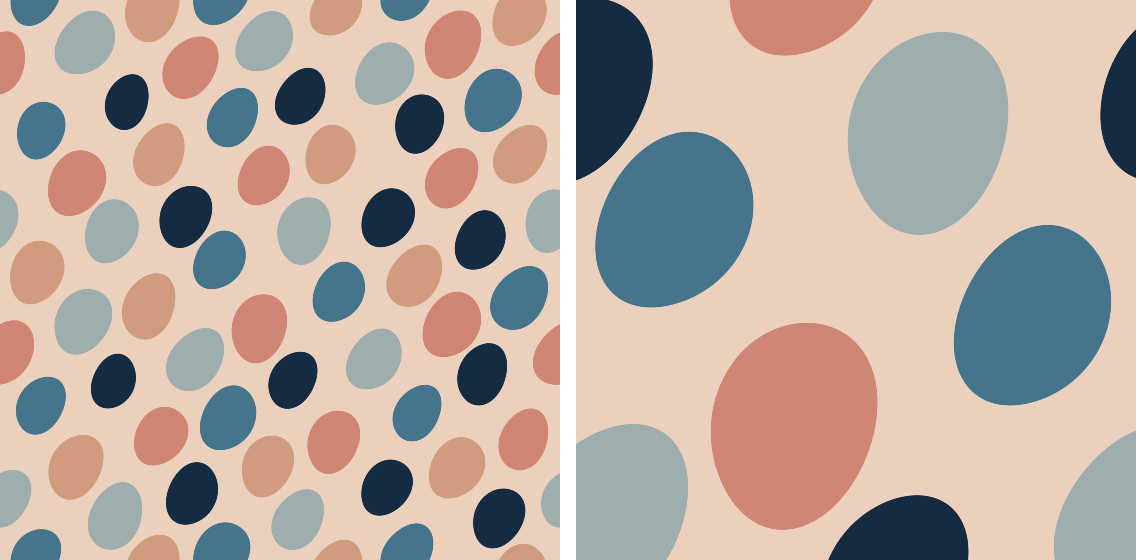
Left, the full canvas; right, a detail of the centre.
Give the GLSL for this pattern, as a WebGL 1 fragment shader.

```glsl
precision highp float;
uniform vec2 u_resolution;

const vec3 SAND  = vec3(0.92, 0.82, 0.74);
const vec3 MIST  = vec3(0.62, 0.68, 0.68);
const vec3 OCHRE = vec3(0.82, 0.61, 0.49);
const vec3 CORAL = vec3(0.82, 0.52, 0.45);
const vec3 TEAL  = vec3(0.27, 0.46, 0.55);
const vec3 NAVY  = vec3(0.08, 0.17, 0.26);

const vec2  AXES = vec2(0.0597, 0.0453);  // mean half length and half width
const float TILT = 1.08;                  // mean direction of the long axis
const float TILT_SPREAD = 0.32;
const float SIZE_SPREAD = 0.16;
const float WOBBLE = 0.022;               // deviation from a true ellipse
const float JITTER = 0.046;
const float MIN_SPACING = 2.4;            // in ellipse radii
const float SWAP_CHANCE = 0.4;
const float EDGE = 0.5;                   // half width of an edge, in pixels
const vec2  ORIGIN = vec2(-0.007, 0.127); // lets the tile border cut pebbles cleanly

// Sheared lattice with 60 sites per tile; whole steps make it wrap.
const float SITES = 60.0;
const mat2 SITE_FROM_CELL = mat2(8.0, 3.0, -4.0, 6.0);
const mat2 CELL_FROM_UV = mat2(6.0, -3.0, 4.0, 8.0);

float hash(vec2 id, float salt) {
  return fract(sin(dot(id, vec2(12.9898, 78.233)) + salt * 37.719) * 43758.5453);
}

// Identical for a cell and all its periodic copies.
vec2 wrappedId(vec2 cell) {
  vec2 site = SITE_FROM_CELL * cell;
  return site - SITES * floor((site + 0.5) / SITES);
}

mat2 rotation(float angle) {
  float c = cos(angle), s = sin(angle);
  return mat2(c, s, -s, c);
}

vec2 jitteredSite(vec2 cell) {
  vec2 id = wrappedId(cell);
  vec2 offset = vec2(hash(id, 1.0), hash(id, 2.0)) - 0.5;
  return SITE_FROM_CELL * cell / SITES + JITTER * offset;
}

// Pushes a site away from crowding neighbours, measured in ellipse radii.
vec2 settledSite(vec2 cell) {
  mat2 frame = rotation(TILT);
  vec2 site = jitteredSite(cell);
  vec2 push = vec2(0.0);
  for (int j = -1; j <= 1; j++) {
    for (int i = -1; i <= 1; i++) {
      vec2 away = site - jitteredSite(cell + vec2(float(i), float(j)));
      away = (away * frame) / AXES;
      float gap = max(length(away), 1e-4);
      push += away / gap * max(MIN_SPACING - gap, 0.0);
    }
  }
  return site + frame * (0.5 * push * AXES);
}

// Five equally frequent colours; some neighbouring pairs trade places.
float colourIndex(vec2 cell) {
  float odd = cell.x - 2.0 * floor(0.5 * cell.x + 0.25);
  float swapped = step(hash(wrappedId(cell - vec2(odd, 0.0)), 3.0), SWAP_CHANCE);
  float index = 3.0 * cell.x + cell.y + swapped * (3.0 - 6.0 * odd);
  return index - 5.0 * floor((index + 0.5) / 5.0);
}

// Colour with the mean pebble size of that colour in the fourth component.
vec4 palette(float index) {
  vec4 kind = mix(vec4(MIST, 0.97), vec4(OCHRE, 0.97), step(0.5, index));
  kind = mix(kind, vec4(NAVY, 0.9), step(1.5, index));
  kind = mix(kind, vec4(CORAL, 0.99), step(2.5, index));
  return mix(kind, vec4(TEAL, 0.95), step(3.5, index));
}

// Approximate signed distance to a slightly egg-shaped ellipse.
float pebbleDistance(vec2 p, vec2 id, float size) {
  float tilt = TILT + TILT_SPREAD * (hash(id, 4.0) - 0.5);
  size *= 1.0 + SIZE_SPREAD * (hash(id, 5.0) - 0.5);
  vec2 q = (p * rotation(tilt)) / AXES;
  float len = max(length(q), 1e-4);
  float angle = atan(q.y, q.x + 1e-6);
  float phase = 6.2832 * hash(id, 6.0);
  float radius = size * (1.0 + WOBBLE * (cos(2.0 * angle + phase) + cos(3.0 * angle - phase)));
  return (len - radius) * len / max(length(q / AXES), 1e-4);
}

void main() {
  vec2 uv = gl_FragCoord.xy / u_resolution + ORIGIN;
  float edge = EDGE / min(u_resolution.x, u_resolution.y);
  vec2 home = floor(CELL_FROM_UV * uv + 0.5);
  vec3 colour = SAND;

  for (int j = -1; j <= 1; j++) {
    for (int i = -1; i <= 1; i++) {
      vec2 cell = home + vec2(float(i), float(j));
      vec4 kind = palette(colourIndex(cell));
      float dist = pebbleDistance(uv - settledSite(cell), wrappedId(cell), kind.a);
      colour = mix(colour, kind.rgb, 1.0 - smoothstep(-edge, edge, dist));
    }
  }
  gl_FragColor = vec4(colour, 1.0);
}
```
